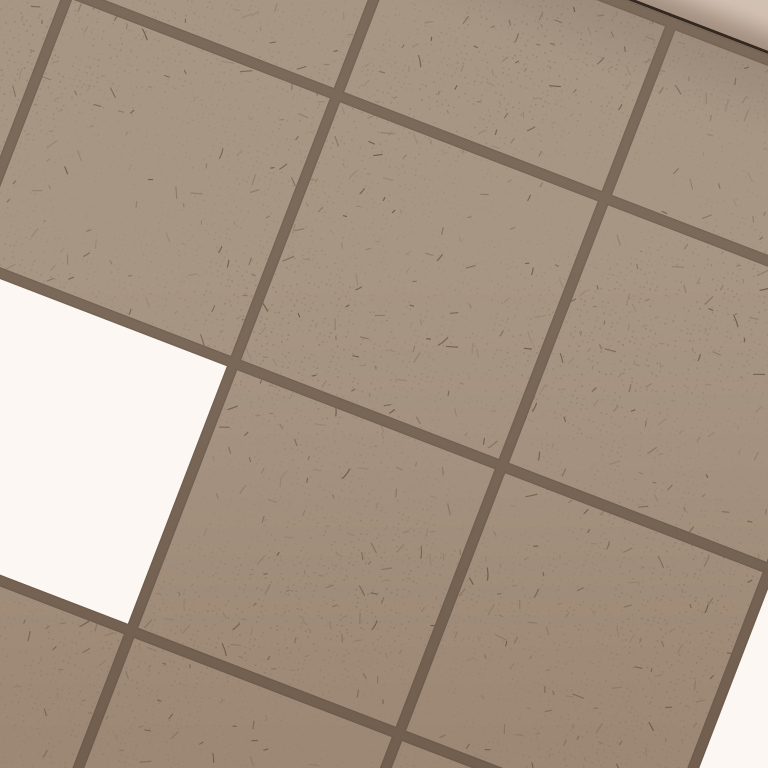
Write a Shadertoy shader that draws this texture.

```glsl
// A tilted suspended ceiling: flecked mineral tiles, metal bars, lit panels and a wall edge.

const float TILE_SIZE = 0.3737;             // side of a tile, in canvas heights
const float TILT = -0.367;                  // grid rotation, radians
const vec2 GRID_ORIGIN = vec2(0.3047, 0.5273);
const float BAR_HALF = 0.0195;              // lengths from here on are in tiles
const float TRIM_ROW = 1.653;               // centre of the bar along the wall
const float WALL_ROW = 1.678;               // dark joint where the wall starts
const float JOINT_HALF = 0.005;
const float FLECK_HALF = 0.0021;
const float PIT_RADIUS = 0.0032;
const float FLECK_GRID = 11.0;              // fleck cells per tile side
const float PIT_GRID = 52.0;                // pit cells per tile side

const vec3 TILE_LOW = vec3(0.612, 0.530, 0.455);
const vec3 TILE_HIGH = vec3(0.660, 0.590, 0.522);
const vec3 BAR_LOW = vec3(0.445, 0.370, 0.310);
const vec3 BAR_HIGH = vec3(0.482, 0.412, 0.350);
const vec3 FLECK = vec3(0.400, 0.330, 0.265);
const vec3 LIGHT = vec3(0.990, 0.970, 0.950);
const vec3 WALL_NEAR = vec3(0.650, 0.570, 0.510);
const vec3 WALL_FAR = vec3(0.820, 0.755, 0.700);
const vec3 JOINT = vec3(0.200, 0.155, 0.120);

vec2 hash2(vec2 p) {
    vec3 h = fract(p.xyx * vec3(0.1031, 0.1030, 0.0973));
    h += dot(h, h.yzx + 33.33);
    return fract((h.xx + h.yz) * h.zy);
}

// Antialiased coverage of a signed distance
float cover(float d, float px) {
    return clamp(0.5 - d / px, 0.0, 1.0);
}

// Distance to a segment through the origin
float segment(vec2 p, vec2 halfVec) {
    float t = clamp(dot(p, halfVec) / dot(halfVec, halfVec), -1.0, 1.0);
    return length(p - halfVec * t);
}

// Slow patches where the perforation is denser
float patches(vec2 q) {
    float s = sin(q.x * 5.1 + 1.7 * sin(q.y * 3.3)) + sin(q.y * 6.2 - q.x * 2.4 + 1.0);
    return 0.5 + 0.25 * s;
}

// Short scratches, two layers of jittered cells
float flecks(vec2 q, float px, float density) {
    float ink = 0.0;
    for (int layer = 0; layer < 2; layer++) {
        vec2 g = q * FLECK_GRID + float(layer) * vec2(37.4, 61.7);
        vec2 id = floor(g);
        vec2 jitter = hash2(id + 100.0);
        vec2 pick = hash2(id + 217.0);
        vec2 shape = hash2(id + 351.0);
        vec2 p = (fract(g) - 0.5 - 0.44 * (jitter - 0.5)) / FLECK_GRID;
        float angle = 1.2 + 2.6 * (shape.x - 0.5);
        float halfLen = mix(0.005, 0.021, shape.y * shape.y);
        p.x += 12.0 * (pick.y - 0.5) * p.y * p.y;   // slight bend
        float d = segment(p, halfLen * vec2(cos(angle), sin(angle))) - FLECK_HALF;
        float present = step(pick.x, 0.25 + 0.3 * density);
        ink = max(ink, present * cover(d, px) * mix(0.2, 0.85, pick.y * pick.y));
    }
    return ink;
}

// Fine pinholes
float pits(vec2 q, float px, float density) {
    vec2 g = q * PIT_GRID;
    vec2 id = floor(g);
    vec2 jitter = hash2(id + 500.0);
    vec2 pick = hash2(id + 733.0);
    float d = length(fract(g) - 0.5 - 0.5 * (jitter - 0.5)) / PIT_GRID - PIT_RADIUS;
    return cover(d, px) * step(pick.x, 0.65) * pick.y * mix(0.08, 0.32, density);
}

void mainImage(out vec4 fragColor, in vec2 fragCoord) {
    vec2 uv = fragCoord / iResolution.y;
    float px = 1.0 / (iResolution.y * TILE_SIZE);

    // Canvas to tile coordinates
    float c = cos(TILT), s = sin(TILT);
    vec2 r = uv - GRID_ORIGIN;
    vec2 q = vec2(c * r.x + s * r.y, c * r.y - s * r.x) / TILE_SIZE;
    vec2 id = floor(q);
    float height = smoothstep(-0.1, 0.75, uv.y);

    // Tiles, shaded towards the wall
    float density = patches(q);
    vec3 col = mix(TILE_LOW, TILE_HIGH, height);
    col *= 1.0 - 0.07 * smoothstep(1.35, TRIM_ROW, q.y);
    col = mix(col, FLECK, max(flecks(q, px, density), pits(q, px, density)));

    // Every third panel of every third row is lit
    if (mod(id.x, 3.0) == 2.0 && mod(id.y, 3.0) == 2.0) col = LIGHT;

    // Bars, with a darker rim
    vec2 toLine = abs(fract(q + 0.5) - 0.5);
    float bar = min(min(toLine.x, toLine.y), abs(q.y - TRIM_ROW)) - BAR_HALF;
    vec3 barCol = mix(BAR_LOW, BAR_HIGH, height);
    barCol *= 1.0 - 0.06 * smoothstep(-0.009, 0.0, bar);
    col = mix(col, barCol, cover(bar, px));

    // Wall and its dark joint
    float above = q.y - WALL_ROW;
    vec3 wall = mix(WALL_NEAR, WALL_FAR, smoothstep(0.0, 0.13, above));
    col = mix(col, wall, cover(-above, px));
    col = mix(col, JOINT, cover(abs(above) - JOINT_HALF, px));

    fragColor = vec4(col, 1.0);
}
```
